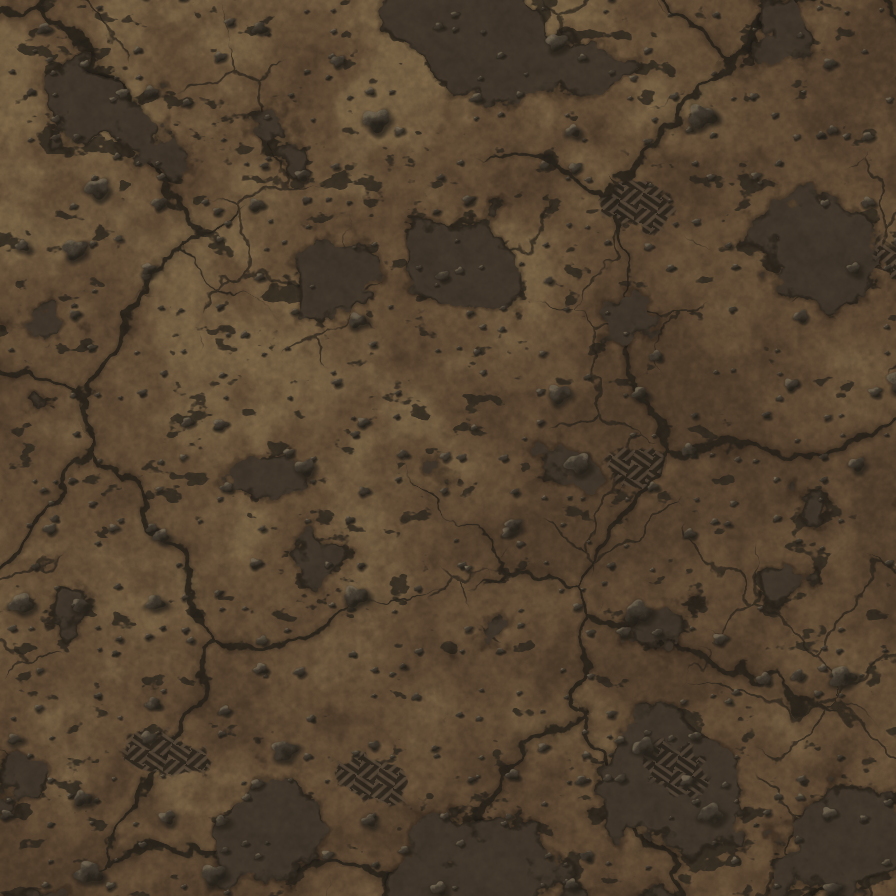
Give the GLSL for this texture, as a WebGL 1 fragment shader.

```glsl
precision highp float;
// Dry brown earth: mottled soil with sunken ragged mud patches, cracks, stones and tread marks.
// Patches and stones are scattered on jittered grids; cracks are the borders of warped
// cellular noise, broken up by a slow mask; layered value noise gives the grain.
uniform vec2 u_resolution;

const vec3 SOIL_DARK  = vec3(0.310, 0.238, 0.168);
const vec3 SOIL_MID   = vec3(0.372, 0.290, 0.203);
const vec3 SOIL_LIGHT = vec3(0.448, 0.366, 0.254);
const vec3 MUD        = vec3(0.246, 0.206, 0.162);
const vec3 SHADOW     = vec3(0.150, 0.130, 0.100);
const vec3 STONE      = vec3(0.245, 0.215, 0.175);
const vec3 STONE_LIT  = vec3(0.410, 0.365, 0.290);
const vec2 LIGHT_DIR  = vec2(-0.53, 0.85);
const float PATCH_SCALE = 5.0;
const float CRACK_SCALE = 2.9;
const float CRACK_WIDTH = 0.0034;
const float TREAD_SCALE = 3.4;
const float GRAIN = 0.11;

vec2 hash2(vec2 p) {
  vec3 q = fract(vec3(p.xyx) * vec3(0.1031, 0.1030, 0.0973));
  q += dot(q, q.yzx + 33.33);
  return fract((q.xx + q.yz) * q.zy);
}

float noise(vec2 p) {
  vec2 i = floor(p), f = fract(p);
  f = f * f * (3.0 - 2.0 * f);
  return mix(mix(hash2(i).x, hash2(i + vec2(1.0, 0.0)).x, f.x),
             mix(hash2(i + vec2(0.0, 1.0)).x, hash2(i + 1.0).x, f.x), f.y);
}

float fbm(vec2 p) {
  float sum = 0.0, amp = 0.533;
  for (int i = 0; i < 4; i++) {
    sum += amp * noise(p);
    p = mat2(1.6, 1.2, -1.2, 1.6) * p + 17.3;
    amp *= 0.5;
  }
  return sum;
}

mat2 turn(float a) { return mat2(cos(a), sin(a), -sin(a), cos(a)); }

// Signed distance to the nearest mud patch, before its edge is made ragged.
float patchDistance(vec2 p) {
  vec2 g = p * PATCH_SCALE, cell = floor(g);
  float d = 9.0;
  for (int y = -1; y <= 1; y++) for (int x = -1; x <= 1; x++) {
    vec2 id = cell + vec2(float(x), float(y));
    vec2 place = hash2(id + 41.0), form = hash2(id + 83.0);
    vec2 q = turn(form.x * 1.6 - 0.8) * (g - id - 0.15 - 0.7 * place);
    float radius = mix(0.07, 0.49, form.y * form.y * form.y);
    d = min(d, length(q * vec2(0.84, 1.2)) - radius);
  }
  return d / PATCH_SCALE;
}

// Distance to the nearest border between cells.
float cellBorder(vec2 p, float scale) {
  vec2 g = p * scale, cell = floor(g), near = vec2(9.0), next = vec2(9.0);
  for (int y = -1; y <= 1; y++) for (int x = -1; x <= 1; x++) {
    vec2 id = cell + vec2(float(x), float(y));
    vec2 q = id + hash2(id + 11.0) - g;
    if (dot(q, q) < dot(near, near)) { next = near; near = q; }
    else if (dot(q, q) < dot(next, next)) next = q;
  }
  return (dot(next, next) - dot(near, near)) / (2.0 * length(next - near) * scale);
}

float crack(float d, float width, float soft) {
  return smoothstep(-soft, soft, width - d) * smoothstep(0.0, 0.0012, width);
}

// Lays one lumpy stone with a cast shadow in some of the grid cells.
vec3 addStones(vec3 col, vec2 p, float scale, float chance, float soft) {
  vec2 g = p * scale, id = floor(g);
  vec2 place = hash2(id + 5.0), form = hash2(id + scale);
  if (form.x > chance) return col;
  vec2 q = (g - id - 0.3 - 0.4 * place) * vec2(1.0, 1.25);
  float a = atan(q.y, q.x), radius = mix(0.09, 0.21, form.y * form.y);
  float lump = 1.0 + 0.17 * sin(3.0 * a + 6.0 * place.x) + 0.10 * sin(5.0 * a + 6.0 * place.y);
  float shade = length(q - vec2(0.03, -0.05)) - radius * lump;
  col = mix(col, SHADOW, 0.75 * smoothstep(0.10, -0.03, shade));
  float lit = dot(q, LIGHT_DIR) / radius + 1.4 * (fbm(p * 110.0) - 0.5);
  vec3 rock = mix(SHADOW, mix(STONE, STONE_LIT, smoothstep(0.2, 1.0, lit)), smoothstep(-0.9, 0.2, lit));
  return mix(col, rock, smoothstep(soft, -soft, (length(q) - radius * lump) / scale));
}

// Presses small ovals of crossed ridges into the ground.
vec3 addTreads(vec3 col, vec2 p, float rough) {
  vec2 g = p * TREAD_SCALE, id = floor(g), form = hash2(id + 29.0);
  vec2 q = turn(0.35) * (g - id - 0.35 - 0.3 * hash2(id + 61.0)) / TREAD_SCALE;
  float oval = length(q * vec2(1.0, 1.6)) - 0.038 + 0.05 * (rough - 0.5);
  float mask = smoothstep(0.004, -0.004, oval) * step(form.x, 0.33);
  vec2 weave = floor(q * vec2(46.0, 60.0));
  float across = mod(weave.x + weave.y, 2.0);
  float ridge = sin(mix(q.y * 760.0 + q.x * 200.0, q.x * 620.0 - q.y * 330.0, across));
  return mix(col, mix(SHADOW, MUD * 1.25, smoothstep(-0.5, 0.9, ridge)), mask * 0.85);
}

void main() {
  float size = min(u_resolution.x, u_resolution.y);
  vec2 p = gl_FragCoord.xy / size;
  float soft = max(0.0011, 0.7 / size);
  float broad = fbm(p * 4.0 + 3.0), mottle = fbm(p * 15.0 + 8.0);
  float rough = fbm(p * 52.0), fine = fbm(p * 150.0 + 31.0);

  // Soil, lighter towards the upper left.
  float tone = 0.5 + 1.0 * (broad - 0.5) + 1.1 * (mottle - 0.5) + 0.5 * (rough - 0.5);
  tone += 0.16 * (p.y - p.x);
  vec3 col = mix(SOIL_DARK, SOIL_MID, smoothstep(0.1, 0.5, tone));
  col = mix(col, SOIL_LIGHT, smoothstep(0.48, 0.92, tone));

  // Crumbs gather round the patches and in loose drifts.
  float mud = patchDistance(p) + 0.12 * (mottle - 0.5) + 0.045 * (rough - 0.5);
  float crumbs = fbm(p * vec2(36.0, 54.0) + 70.0);
  float gather = 0.11 * smoothstep(0.035, 0.0, mud) + 0.12 * (broad - 0.5);
  col = mix(col, SHADOW * 1.15, 0.8 * smoothstep(0.70, 0.76, crumbs + gather));

  // Cracks: a few long ones and many short hairlines.
  vec2 warp = vec2(fbm(p * 10.0 + 50.0), fbm(p * 10.0 + 90.0)) - 0.5;
  vec2 jag = vec2(rough, fbm(p * 45.0 + 20.0)) - 0.5;
  vec2 bent = p + 0.085 * warp + 0.022 * jag;
  float longMask = smoothstep(0.43, 0.58, fbm(p * 2.6 + 12.0));
  float hairMask = smoothstep(0.53, 0.66, fbm(p * 6.0 + 44.0));
  float border = cellBorder(bent, CRACK_SCALE);
  float wide = CRACK_WIDTH * longMask * (0.45 + 0.9 * crumbs);
  float lines = max(crack(border, wide, soft),
                    0.8 * crack(cellBorder(bent + 4.0, 9.0), 0.0018 * hairMask, soft));
  col *= 1.0 - 0.22 * longMask * smoothstep(0.012, 0.0, border);
  col = mix(col, SHADOW, 0.88 * lines);

  // Sunken mud with a dark broken rim.
  float inside = smoothstep(soft * 1.5, -soft * 1.5, mud);
  float rim = smoothstep(-0.009, -0.001, mud) * smoothstep(0.35, 0.6, crumbs);
  vec3 floorColor = mix(MUD * (0.93 + 0.14 * rough), SHADOW, 0.8 * rim);
  col *= 1.0 - 0.22 * smoothstep(0.012, 0.0, mud);
  col = mix(col, floorColor, inside);

  col = addTreads(col, p, rough);
  col = addStones(col, p, 42.0, 0.20, soft);
  col = addStones(col, p + 0.37, 25.0, 0.20, soft);
  col = addStones(col, p + 0.71, 13.0, 0.22, soft);

  float grain = (fine - 0.5) * 2.0 + (noise(p * 250.0) - 0.5) * 0.6;
  gl_FragColor = vec4(col * (1.0 + GRAIN * grain * (1.0 - 0.4 * inside)), 1.0);
}
```
